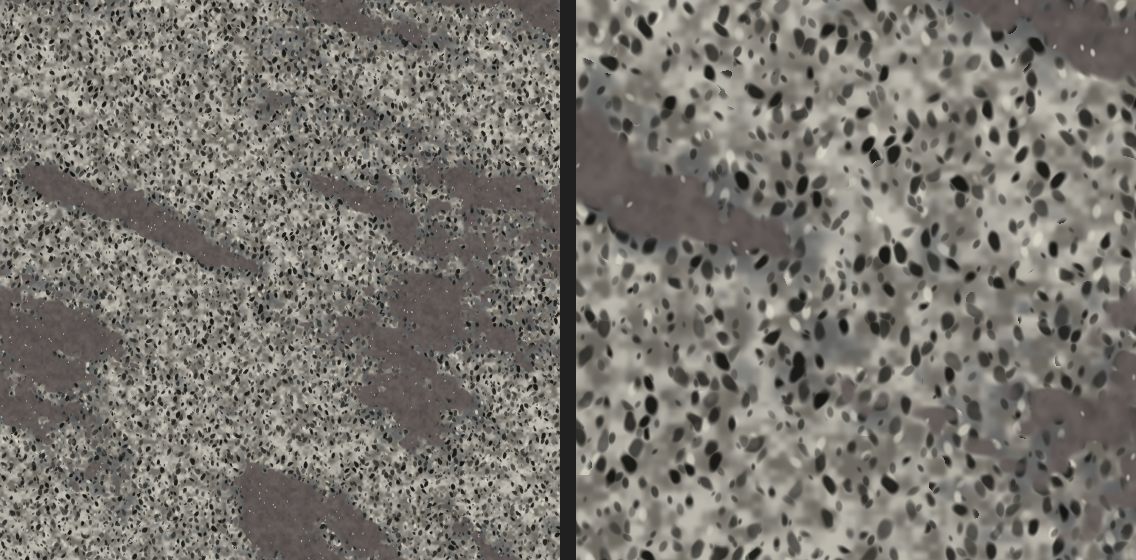
Left: the whole. Right: its middle third, enlarged.
This texture is drawn by a Shadertoy shader. Its source:

```glsl
// Weathered grey stone: a pale mottled ground peppered with small dark pits,
// crossed by smooth brown-grey streaks that slope down to the right.
// Stretched fbm places the streaks; jittered cells place pits and glints.

const vec3 PALE_STONE   = vec3(0.74, 0.725, 0.685);
const vec3 DULL_STONE   = vec3(0.43, 0.415, 0.385);
const vec3 BLUE_SHADE   = vec3(0.33, 0.345, 0.355);
const vec3 STREAK_BROWN = vec3(0.365, 0.335, 0.325);
const vec3 PIT_BLACK    = vec3(0.06, 0.06, 0.05);
const vec3 GLINT_CREAM  = vec3(0.88, 0.87, 0.81);

const float SLOPE_LOW    = 0.66;             // streak angle at the bottom
const float SLOPE_HIGH   = 0.30;             // streak angle at the top
const vec2  STREAK_SCALE = vec2(3.2, 10.0);  // along, across
const float STREAK_LEVEL = 0.625;            // higher means fewer streaks
const float PIT_CELLS    = 78.0;
const float FINE_CELLS   = 125.0;
const float GRAIN_SCALE  = 95.0;

float hash(vec2 p) {
    return fract(sin(dot(p, vec2(127.1, 311.7))) * 43758.5453);
}

float noise(vec2 p) {
    vec2 cell = floor(p);
    vec2 f = fract(p);
    f = f * f * (3.0 - 2.0 * f);
    float low  = mix(hash(cell), hash(cell + vec2(1, 0)), f.x);
    float high = mix(hash(cell + vec2(0, 1)), hash(cell + vec2(1, 1)), f.x);
    return mix(low, high, f.y);
}

float fbm(vec2 p) {
    float sum = 0.0, weight = 0.5;
    for (int i = 0; i < 4; i++) {
        sum += weight * noise(p);
        p = p * 2.03 + 17.3;
        weight *= 0.5;
    }
    return sum / 0.9375;
}

vec2 rotate(vec2 p, float angle) {
    float c = cos(angle), s = sin(angle);
    return vec2(c * p.x - s * p.y, s * p.x + c * p.y);
}

// Soft upright ellipses, one per jittered cell; returns the strongest cover.
float scatter(vec2 p, float presence, float minRadius, float maxRadius) {
    vec2 home = floor(p);
    float cover = 0.0;
    for (int y = -1; y <= 1; y++)
    for (int x = -1; x <= 1; x++) {
        vec2 cell = home + vec2(x, y);
        vec2 center = cell + 0.1 + 0.8 * vec2(hash(cell + 3.7), hash(cell + 9.2));
        float lean = 1.8 * (hash(cell + 21.4) - 0.5);
        vec2 d = rotate(p - center, lean) * vec2(1.3, 0.77);
        float radius = mix(minRadius, maxRadius, hash(cell + 33.1));
        float shape = 1.0 - smoothstep(radius - 0.13, radius + 0.13, length(d));
        float depth = mix(0.45, 1.0, hash(cell + 47.6));
        cover = max(cover, shape * depth * step(hash(cell + 58.3), presence));
    }
    return cover;
}

void mainImage(out vec4 fragColor, in vec2 fragCoord) {
    vec2 uv = fragCoord / iResolution.y;

    // Grain at two sizes
    float coarse = noise(uv * GRAIN_SCALE + 5.0);
    float fine = noise(uv * GRAIN_SCALE * 2.1 + 40.0);
    float grain = 0.62 * coarse + 0.38 * fine;

    // Streaks with ragged edges, and the shaded zone around them
    float slope = mix(SLOPE_LOW, SLOPE_HIGH, uv.y);
    vec2 along = rotate(uv - 0.5, slope);
    float field = fbm(along * STREAK_SCALE + vec2(12.0, 31.0));
    field += 0.14 * (coarse - 0.5) + 0.10 * (noise(uv * 38.0) - 0.5);
    float streak = smoothstep(STREAK_LEVEL - 0.025, STREAK_LEVEL + 0.035, field);
    float shade = smoothstep(STREAK_LEVEL - 0.17, STREAK_LEVEL, field);

    // Mottled ground, bluish and patchy near the streaks
    vec3 color = mix(DULL_STONE, PALE_STONE, smoothstep(0.15, 0.82, grain));
    color *= 0.94 + 0.12 * fbm(uv * 7.0 + 70.0);
    float blotch = smoothstep(0.30, 0.70, noise(uv * 72.0 + 90.0));
    color = mix(color, BLUE_SHADE, shade * blotch * 0.75);

    // Smooth streak fill
    vec3 fill = STREAK_BROWN * (0.87 + 0.26 * grain);
    color = mix(color, fill, streak * 0.95);

    // Pale glints on the ground, tiny specks inside the streaks
    float glint = scatter(uv * 88.0 + 11.0, 0.13 + 0.12 * shade, 0.16, 0.32);
    float speck = scatter(uv * 135.0 + 60.0, 0.07, 0.12, 0.24);
    color = mix(color, GLINT_CREAM, 0.75 * mix(glint, speck, streak));

    // Dark pits, denser in the shaded zone and rare inside the streaks
    vec2 wobble = 0.25 * vec2(coarse - 0.5, fine - 0.5);
    float pits = scatter(uv * PIT_CELLS + wobble, 0.66 + 0.16 * shade, 0.16, 0.38);
    float finePits = scatter(uv * FINE_CELLS + 150.0, 0.26, 0.14, 0.34);
    float dark = max(pits, 0.7 * finePits) * (1.0 - 0.9 * streak);
    color = mix(color, PIT_BLACK, dark * 0.95);

    fragColor = vec4(color, 1.0);
}
```
